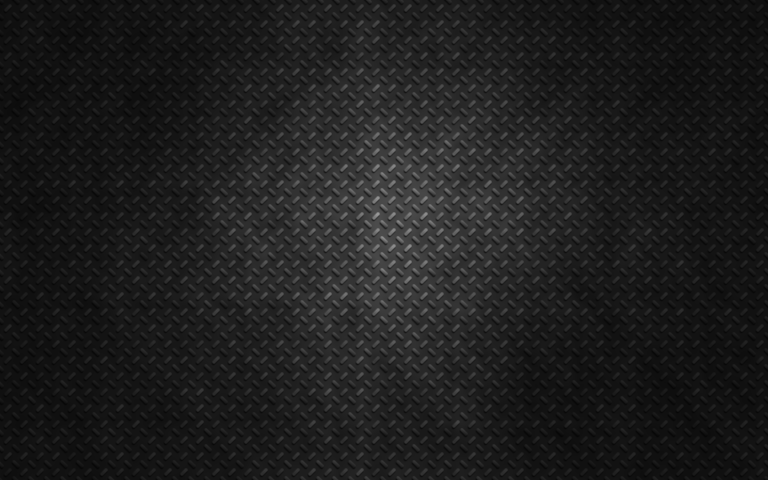
Write a Shadertoy shader that draws this texture.

```glsl
// Dark steel tread plate: rows of lugs leaning right alternate with half-shifted
// rows leaning left, under a soft central glow with uneven grime.
// Lugs are capsule distances; glow and grime are periodic sines, so it tiles.

#define PERIODS vec2(48.0, 30.0)     // whole repeats across and down
#define LUG_HALF_LENGTH 0.18
#define LUG_RADIUS 0.105
#define SHADOW_OFFSET vec2(-0.03, -0.085)
#define SHADOW_DEPTH 0.62
#define GLOW_CENTER vec2(0.5, 0.54)
#define GLOW_FALLOFF vec2(2.1, 1.05)
#define GLOW_FLATNESS 1.25
#define GLOW_LEVEL 0.178
#define AMBIENT_LEVEL 0.06
#define GRIME_AMOUNT 0.12
#define LUG_VARIATION 0.22

const float PI = 3.14159;
const float TAU = 6.28318;

float hash(vec2 p) {
    vec3 q = fract(p.xyx * vec3(0.1031, 0.1030, 0.0973));
    q += dot(q, q.yzx + 33.33);
    return fract((q.x + q.y) * q.z);
}

// Distance to a rounded bar centred at zero, lying along a unit axis
float lugDistance(vec2 p, vec2 axis) {
    float along = clamp(dot(p, axis), -LUG_HALF_LENGTH, LUG_HALF_LENGTH);
    return length(p - axis * along) - LUG_RADIUS;
}

float coverage(float d, float blur) {
    return 1.0 - smoothstep(-blur, blur, d);
}

// Wavy products of whole-number sines: upright bands broken into patches
float grime(vec2 uv) {
    float sum = 0.0;
    for (int i = 0; i < 7; i++) {
        float n = float(i);
        vec2 frequency = vec2(3.0 + 3.0 * n, 1.0 + 2.0 * n);
        vec2 phase = TAU * vec2(hash(vec2(n, 4.0)), hash(vec2(n, 9.0)));
        vec2 bend = 1.3 * sin(TAU * uv.yx * (frequency.yx - 1.0) + phase.yx);
        vec2 wave = sin(TAU * uv * frequency + phase + bend);
        sum += wave.x * (0.4 + wave.y) / (1.0 + 0.15 * n);
    }
    return 0.6 * sum;
}

// Broad, flat-topped light with the same value on opposite edges
float plateLight(vec2 uv) {
    vec2 s = sin(PI * (uv - GLOW_CENTER));
    float glow = exp(-pow(dot(s * s, GLOW_FALLOFF), GLOW_FLATNESS));
    return AMBIENT_LEVEL + GLOW_LEVEL * glow;
}

// Brightness factor of the embossed surface: shadows first, then lug faces
float plateRelief(vec2 uv) {
    float pixel = PERIODS.y / iResolution.y;
    float relief = 1.0;
    for (int i = 0; i < 2; i++) {
        float lean = float(i);
        vec2 grid = uv * PERIODS + 0.5 * lean;
        vec2 id = mod(floor(grid), PERIODS);
        vec2 p = fract(grid) - 0.5;
        vec2 axis = vec2(1.0, 1.0 - 2.0 * lean) * 0.7071;

        float body = coverage(lugDistance(p, axis), 0.02 + 0.6 * pixel);
        float shadow = coverage(lugDistance(p - SHADOW_OFFSET, axis),
                                0.035 + 0.6 * pixel);

        // One lean shows a bright face, the other mostly a bright upper rim
        float wear = 1.0 + LUG_VARIATION * (hash(id + 57.0 * lean) - 0.5);
        float rim = clamp(dot(p, vec2(0.5, 0.85)) / LUG_RADIUS, -1.0, 1.0);
        float face = mix(1.74, 1.4, lean) * wear + mix(0.15, 0.45, lean) * rim;
        relief = mix(relief * (1.0 - SHADOW_DEPTH * shadow), face, body);
    }
    return relief;
}

void mainImage(out vec4 fragColor, in vec2 fragCoord) {
    vec2 uv = fragCoord / iResolution.xy;
    float dirt = 1.0 + GRIME_AMOUNT * grime(uv);
    float shade = plateLight(uv) * dirt * plateRelief(uv);
    fragColor = vec4(vec3(shade), 1.0);
}
```
